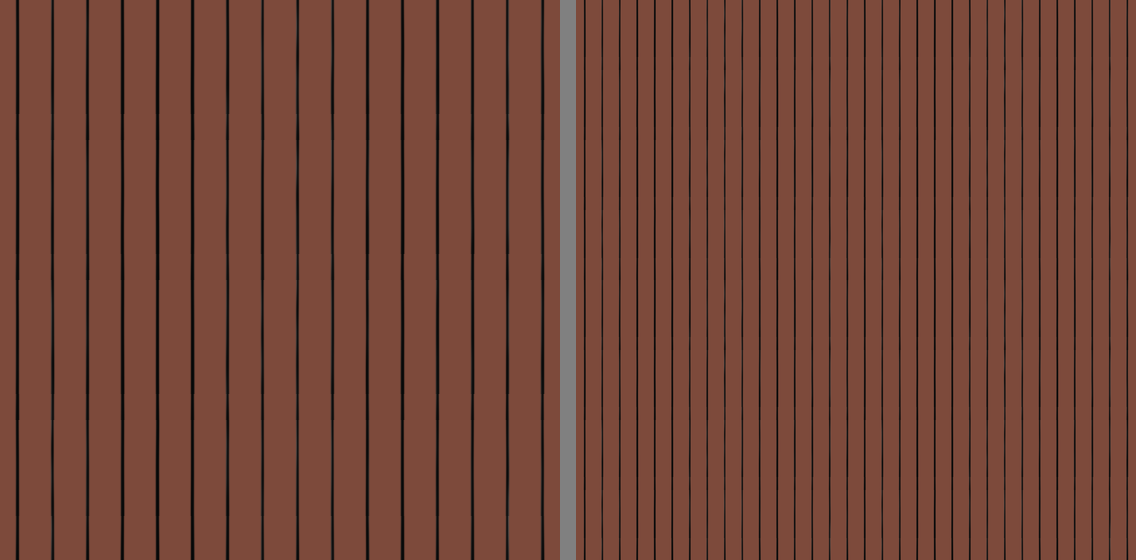
Left, the tile; right, the same tile 2 across and 2 down.
A Shadertoy shader for this texture:

```glsl
// Red-brown boards, sixteen across, parted by dark worn vertical grooves.

float hash(vec2 p) {
    vec3 q = fract(p.xyx * vec3(0.1031, 0.1030, 0.0973));
    q += dot(q, q.yzx + 33.33);
    return fract((q.x + q.y) * q.z);
}

// Value noise along y that wraps after the given number of steps
float wrapNoise(float y, float steps, float seed) {
    float cell = floor(y * steps);
    float t = smoothstep(0.0, 1.0, fract(y * steps));
    return mix(hash(vec2(mod(cell, steps), seed)),
               hash(vec2(mod(cell + 1.0, steps), seed)), t);
}

void mainImage(out vec4 fragColor, in vec2 fragCoord) {
    vec2 uv = fragCoord / iResolution.xy;
    float pixel = 1.0 / iResolution.x;

    // Sixteen grooves, each centred in its own column
    float groove = floor(uv.x * 16.0);
    float x = (fract(uv.x * 16.0) - 0.5) / 16.0;

    // Four rows, each split into a short lower and a long upper piece
    float row = floor(uv.y * 4.0);
    float along = fract(uv.y * 4.0);
    float joint = row < 0.5 ? 0.3125 : 0.1875;
    bool upper = along > joint;
    float piece = row * 2.0 + (upper ? 1.0 : 0.0);
    float rise = upper ? (along - joint) / (1.0 - joint) : along / joint;

    // Wear differs by groove and shifts a little at every joint
    float wear = hash(vec2(groove, 41.0));
    float shift = hash(vec2(groove, piece + 7.0)) - 0.5;
    float mottle = wrapNoise(uv.y, 20.0, groove + 60.0);
    float wobble = wrapNoise(uv.y, 12.0, groove + 90.0) - 0.5;

    // Soft-edged groove that tapers slightly towards the top of a piece
    float offset = x - 0.0005 * wobble - 0.0003 * shift;
    float halfWidth = 0.0030 - 0.0003 * rise + 0.0003 * shift - 0.0003 * wear;
    float soft = 0.0009 + 0.5 * pixel;
    float mask = 1.0 - smoothstep(halfWidth - soft, halfWidth + soft, abs(offset));

    // Grey sheen, strongest on one rim
    float side = hash(vec2(groove, 23.0)) < 0.5 ? -1.0 : 1.0;
    float rim = smoothstep(-0.0010, 0.0030, side * offset)
              + 0.4 * smoothstep(0.0008, 0.0030, abs(offset));
    float sheen = rim * (0.03 + 0.13 * wear * (0.4 + mottle)) * (0.7 + 0.4 * rise);

    vec3 board = vec3(0.49, 0.29, 0.23);
    vec3 dark = vec3(0.015, 0.025, 0.025) + sheen + 0.03 * wear * mottle;
    fragColor = vec4(mix(board, dark, mask), 1.0);
}
```
